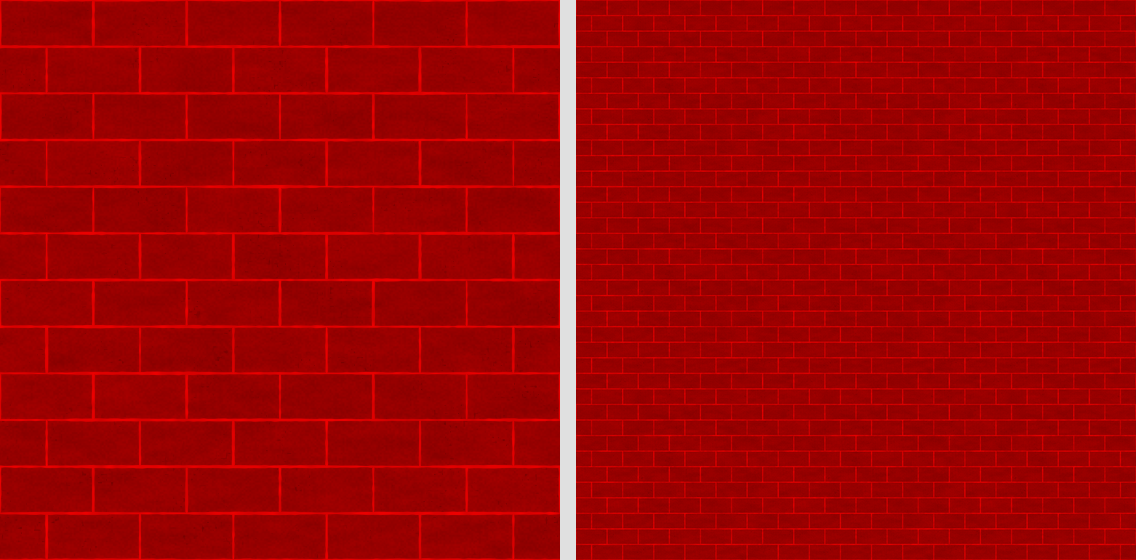
Left, the tile; right, the same tile 3 across and 3 down.
Give the GLSL for this texture, as a WebGL 2 fragment shader.

```glsl
#version 300 es
precision highp float;
// Seamless red brick wall in running bond with thin, bright, slightly worn joints.

uniform vec2 u_resolution;
out vec4 fragColor;

const vec2 BRICKS = vec2(6.0, 12.0);
const vec3 BRICK_RED = vec3(0.592, 0.0, 0.0);
const vec3 JOINT_RED = vec3(0.90, 0.0, 0.0);

float hash(vec2 p, float seed) {
    return fract(sin(dot(p, vec2(127.1, 311.7)) + seed * 17.3) * 43758.5453);
}

// Value noise that wraps after "period" cells across the canvas.
float noise(vec2 uv, vec2 period, float seed) {
    vec2 p = uv * period;
    vec2 cell = floor(p);
    vec2 f = fract(p);
    f = f * f * (3.0 - 2.0 * f);
    vec2 a = mod(cell, period);
    vec2 b = mod(cell + 1.0, period);
    return mix(mix(hash(a, seed), hash(vec2(b.x, a.y), seed), f.x),
               mix(hash(vec2(a.x, b.y), seed), hash(b, seed), f.x), f.y);
}

// Sum of wrapping octaves, from 0 to 1.
float fbm(vec2 uv, vec2 period, float seed) {
    float sum = 0.0;
    float weight = 0.5;
    for (int i = 0; i < 4; i++) {
        sum += weight * noise(uv, period, seed + float(i));
        period *= 2.0;
        weight *= 0.5;
    }
    return sum / 0.9375;
}

// Brick coordinates, with every other course shifted by half a brick.
vec2 runningBond(vec2 uv, vec2 count) {
    vec2 grid = uv * count;
    grid.x += 0.5 * mod(floor(grid.y) + 1.0, 2.0);
    return grid;
}

// Joint coverage: each joint has its own width and a rough edge.
float jointMask(vec2 uv, vec2 grid, vec2 count, float soft) {
    vec2 nearest = round(grid);
    vec2 dist = abs(grid - nearest) / count;
    float upright = hash(vec2(mod(nearest.x, count.x), floor(grid.y)), 3.0);
    float level = noise(vec2(uv.x, nearest.y / count.y), vec2(12.0), 5.0);
    vec2 halfWidth = mix(vec2(0.0014), vec2(0.0028), vec2(upright, level));
    halfWidth += 0.0012 * (noise(uv, vec2(110.0), 7.0) - 0.5);
    vec2 mask = 1.0 - smoothstep(halfWidth - soft, halfWidth + soft, dist);
    return max(mask.x, mask.y);
}

// Brightness shift inside a brick: firing tone, smears, grain and dark pits.
float brickWear(vec2 uv, vec2 brick) {
    float tone = 0.022 * (hash(brick, 11.0) - 0.5);
    float smear = 0.10 * (fbm(uv, vec2(18.0, 48.0), 13.0) - 0.5);
    float grain = 0.055 * (noise(uv, vec2(300.0), 23.0) - 0.5);
    float pits = smoothstep(0.80, 0.98, noise(uv, vec2(210.0), 29.0))
               * smoothstep(0.40, 0.75, fbm(uv, vec2(20.0), 31.0));
    return tone + smear + grain - 0.10 * pits;
}

void main() {
    vec2 uv = gl_FragCoord.xy / u_resolution;
    vec2 grid = runningBond(uv, BRICKS);
    vec2 brick = mod(floor(grid), BRICKS);

    // Brick face, a little lighter towards its edges.
    vec2 edge = abs(grid - round(grid)) / BRICKS;
    float rim = 0.05 * exp(-min(edge.x, edge.y) / 0.004);
    vec3 face = BRICK_RED * (1.0 + 1.6 * (brickWear(uv, brick) + rim));

    // Joints, uneven in brightness.
    float soft = max(0.0013, 0.75 / min(u_resolution.x, u_resolution.y));
    float joint = jointMask(uv, grid, BRICKS, soft);
    vec3 mortar = JOINT_RED * (0.92 + 0.12 * noise(uv, vec2(72.0), 37.0));

    fragColor = vec4(mix(face, mortar, joint), 1.0);
}
```
